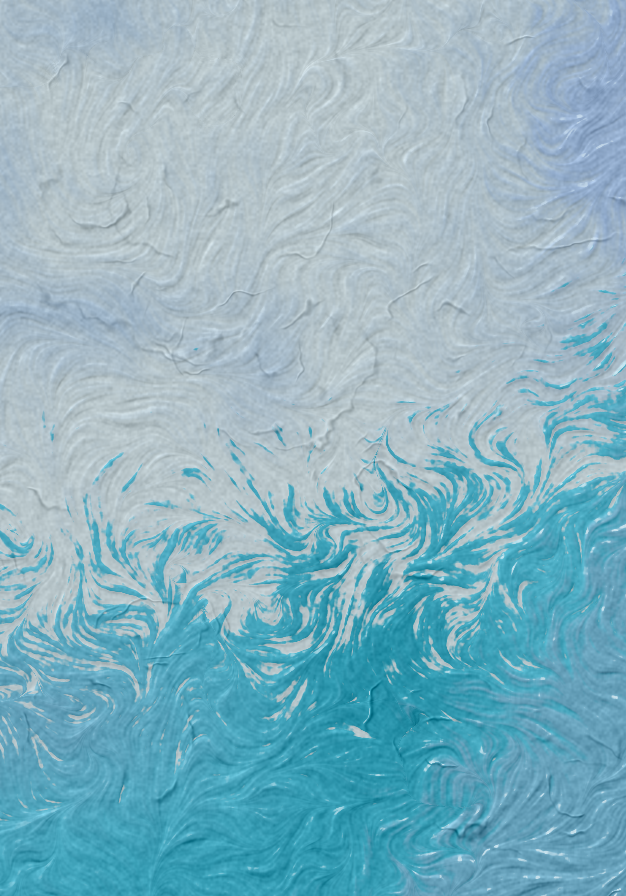
Reproduce this texture procedurally as a Shadertoy shader.

```glsl
#define PALE vec3(0.720, 0.775, 0.792)
#define HAZE vec3(0.600, 0.690, 0.768)
#define PERIWINKLE vec3(0.545, 0.650, 0.790)
#define AQUA vec3(0.285, 0.665, 0.755)
#define DEEP_TEAL vec3(0.110, 0.550, 0.640)
#define SLATE vec3(0.405, 0.625, 0.725)
#define STROKE_STEPS 7
#define STROKE_STEP 0.0029
#define BRISTLE_FREQ 290.0
#define RIDGE_FREQ 105.0
#define RELIEF 0.56
#define LIGHT_DIR vec2(-0.5, 0.866)

// Swirl centre in canvas heights, then radius
const vec3 SWIRLS[12] = vec3[12](
    vec3(0.105, 0.785, 0.090), vec3(0.220, 0.805, 0.145), vec3(0.185, 0.655, 0.050),
    vec3(0.300, 0.600, 0.075), vec3(0.045, 0.370, 0.060), vec3(0.445, 0.430, 0.065),
    vec3(0.510, 0.625, 0.070), vec3(0.620, 0.835, 0.130), vec3(0.490, 0.165, 0.070),
    vec3(0.640, 0.120, 0.100), vec3(0.110, 0.190, 0.085), vec3(0.175, 0.305, 0.055));

float hash(vec2 p) {
    vec3 q = fract(p.xyx * 0.1031);
    q += dot(q, q.yzx + 33.33);
    return fract((q.x + q.y) * q.z);
}

float noise(vec2 p) {
    vec2 cell = floor(p), f = fract(p);
    f = f * f * (3.0 - 2.0 * f);
    return mix(mix(hash(cell), hash(cell + vec2(1, 0)), f.x),
               mix(hash(cell + vec2(0, 1)), hash(cell + vec2(1, 1)), f.x), f.y);
}

float fbm(vec2 p) {
    float sum = 0.0;
    for (float amp = 0.5; amp > 0.05; amp *= 0.5) {
        sum += amp * noise(p);
        p = mat2(1.6, 1.2, -1.2, 1.6) * p + 11.3;
    }
    return sum / 0.9375;
}

float blob(vec2 p, vec2 centre, vec2 size) {
    vec2 d = (p - centre) / size;
    return exp(-dot(d, d));
}

// Brush direction: wandering strokes bent around the swirls
vec2 brushFlow(vec2 p) {
    float angle = 0.5 + 5.0 * (noise(p * 8.0 + 4.0) - 0.5) + 3.0 * (noise(p * 25.0) - 0.5);
    vec2 flow = vec2(cos(angle), sin(angle));
    for (int i = 0; i < 12; i++) {
        vec2 d = (p - SWIRLS[i].xy) / SWIRLS[i].z;
        flow += 2.0 * vec2(-d.y, d.x) * exp(-0.8 * dot(d, d));
    }
    return normalize(flow + 1e-4);
}

// Paint drawn out along the flow: fine height, broad height, lit slope
vec3 bristles(vec2 p) {
    vec3 sum = vec3(0.0);
    for (int side = -1; side <= 1; side += 2) {
        vec2 q = p;
        for (int i = 0; i < STROKE_STEPS; i++) {
            vec2 a = q * BRISTLE_FREQ, b = q * RIDGE_FREQ + 31.0;
            vec2 here = vec2(noise(a), noise(b));
            vec2 toLight = vec2(noise(a + LIGHT_DIR * 0.7), noise(b + LIGHT_DIR * 0.5));
            sum += vec3(here - 0.5, dot(here - toLight, vec2(0.60, 0.55)));
            q += float(side) * STROKE_STEP * brushFlow(q);
        }
    }
    return sum / float(2 * STROKE_STEPS);
}

// Broken raised rims left around each swirl
float rims(vec2 p) {
    float lit = 0.0, wobble = (fbm(p * 17.0) - 0.5) * 0.08;
    for (int i = 0; i < 12; i++) {
        vec2 d = p - SWIRLS[i].xy;
        float r = SWIRLS[i].z, dist = length(d) + wobble;
        float ring = clamp(floor(dist / r * 3.0 + 0.5), 1.0, 4.0);
        float e = (dist - ring * r / 3.0) / 0.0027;
        float broken = smoothstep(0.58, 0.78, noise(d * 26.0 + float(i) * 7.0 + ring * 3.0));
        lit += (e * dot(normalize(d + 1e-5), LIGHT_DIR) - 0.25) * exp(-e * e) * broken;
    }
    return lit;
}

void mainImage(out vec4 fragColor, in vec2 fragCoord) {
    vec2 p = fragCoord / iResolution.y;
    float across = fragCoord.x / iResolution.x;
    vec3 paint = bristles(p);
    float ragged = 0.6 * paint.x + 0.4 * paint.y + 0.16 * (fbm(p * 11.0) - 0.5);

    // Pale upper field with cool patches
    float cool = 0.75 * blob(p, vec2(0.08, 0.645), vec2(0.15, 0.05))
               + 0.85 * blob(p, vec2(0.10, 0.98), vec2(0.10, 0.05))
               + 0.50 * blob(p, vec2(0.30, 0.60), vec2(0.05, 0.07))
               + 0.60 * smoothstep(0.5, 1.0, across) * smoothstep(0.45, 0.6, p.y)
               + 0.50 * blob(p, vec2(0.0, 0.80), vec2(0.04, 0.15));
    vec3 color = mix(PALE, HAZE, clamp(cool + ragged * 1.6 + 0.06, 0.0, 1.0));
    float violet = blob(p, vec2(0.70, 0.87), vec2(0.13, 0.17));
    color = mix(color, PERIWINKLE, 0.85 * smoothstep(0.25, 0.85, violet + ragged * 1.4));

    // Blue-green lower field
    float deep = 0.85 * blob(p, vec2(0.42, 0.24), vec2(0.14, 0.20))
               + 0.50 * blob(p, vec2(0.22, 0.02), vec2(0.26, 0.08));
    vec3 sea = mix(AQUA, DEEP_TEAL, clamp(deep + ragged * 1.6 - 0.05, 0.0, 1.0));
    float slate = smoothstep(-0.07, 0.07, p.x - 0.45 - 0.61 * p.y + ragged * 0.5);
    slate = max(slate, 0.8 * blob(p, vec2(0.04, 0.20), vec2(0.19, 0.11)));
    sea = mix(sea, SLATE, clamp(slate + ragged * 0.9, 0.0, 0.95));

    // Torn shoreline, with flecks above and gaps below
    float shore = 0.295 + 0.115 * across + 0.12 * smoothstep(0.72, 1.0, across);
    shore += 0.055 * blob(p, vec2(0.43, 0.43), vec2(0.14, 0.09));
    float tear = 0.85 * paint.x + 0.32 * paint.y + 0.17 * (fbm(p * 19.0 + 7.0) - 0.5)
               + 0.05 * (noise(p * 150.0) - 0.5);
    float cover = smoothstep(-0.042, 0.042, shore - p.y + tear);
    color = mix(color, sea, cover);

    // Raking light, wet glints and fine grain
    vec2 lump = p * 135.0;
    float slope = paint.z * (0.75 + 2.0 * abs(paint.z)) + 0.50 * rims(p);
    slope += 0.075 * (noise(lump) - noise(lump + LIGHT_DIR * 0.7));
    color += RELIEF * slope * mix(0.72, 1.0, cover);
    float wet = 0.2 + 0.7 * cover * smoothstep(0.2, 0.8, across) + 0.4 * violet;
    float glint = smoothstep(0.06, 0.15, slope) * smoothstep(0.55, 0.8, noise(p * 150.0));
    color = mix(color, vec3(0.84, 0.91, 0.94), clamp(glint * wet, 0.0, 0.8));
    color += 0.055 * (noise(p * 330.0) - 0.5);
    fragColor = vec4(clamp(color, 0.0, 1.0), 1.0);
}
```
